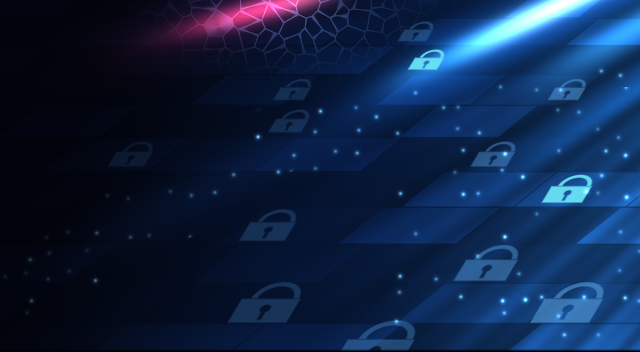
A WebGL 2 fragment shader for this background:

```glsl
#version 300 es
precision highp float;
// A dark blue floor of slanted tiles, some carrying padlocks, lit by beams from
// the upper right. Tiles and locks share one receding row formula; sparks are
// hashed cells, and the web around the pink flare is cellular noise.

#define LIGHT_SOURCE vec2(3.54, -0.9)
#define TILE_SLANT 1.25
#define TILE_CONTRAST 0.65
#define LOCK_SLANT 0.6
#define SPARK_CELL 0.058
#define SPARK_GAIN 0.85
#define WEB_SCALE 21.0
#define ROWS 10

uniform vec2 u_resolution;
out vec4 fragColor;

const vec3 NIGHT = vec3(0.006, 0.014, 0.045);
const vec3 NAVY = vec3(0.022, 0.085, 0.21);
const vec3 BLUE = vec3(0.075, 0.25, 0.47);
const vec3 STEEL = vec3(0.30, 0.57, 0.82);
const vec3 CYAN = vec3(0.42, 0.90, 0.97);
const vec3 PINK = vec3(0.90, 0.20, 0.38);

// Horizontal place of the first lock in each row
const float LOCK_X[ROWS] = float[](1.18, 1.21, 0.83, 0.82, 0.37, 1.61, 0.76, 1.38, 0.75, 1.06);

float hash(vec2 p) {
  vec3 q = fract(p.xyx * vec3(0.1031, 0.1030, 0.0973));
  q += dot(q, q.yzx + 33.33);
  return fract((q.x + q.y) * q.z);
}

vec2 hash2(vec2 p) { return vec2(hash(p), hash(p + 57.3)); }

float bell(float x) { return exp(-x * x); }

// Depth of a row below the top edge, and its inverse
float rowDepth(float row) { return 0.09 + row * (0.078 + 0.0023 * row); }
float depthRow(float d) { return (sqrt(0.006084 + 0.0092 * (d - 0.09)) - 0.078) / 0.0046; }

float tileShade(vec2 p, float px) {
  float row = depthRow(p.y) + 0.5;
  float id = floor(row);
  float width = 0.23 + 0.018 * id;
  float column = (p.x + TILE_SLANT * p.y) / width + hash(vec2(id, 3.0));
  vec2 f = fract(vec2(column, row));
  vec2 blur = 1.5 * px / vec2(width, 0.078 + 0.0046 * id);
  vec2 edge = smoothstep(vec2(0.0), blur, f) * smoothstep(vec2(0.0), blur, 1.0 - f);
  float h = hash(vec2(floor(column), id) + 20.0);
  return edge.x * edge.y * smoothstep(0.3, 0.9, h) * (0.55 + 0.45 * f.y);
}

// Coverage of a slanted padlock: body, open ring and keyhole
float padlock(vec2 p, vec2 center, float size, float px) {
  vec2 q = (p - center) / size;
  q.y = 0.25 - q.y;
  q.x -= LOCK_SLANT * q.y;
  float blur = 1.2 * px / size;
  vec2 b = abs(q) - vec2(0.96, 0.39);
  float body = max(b.x, b.y);
  vec2 r = (q - vec2(0.12, 0.40)) * vec2(1.0, 1.45);
  float ring = max(abs(length(r) - 0.68) - 0.10, -r.y);
  float hole = min(length((q - vec2(0.0, 0.07)) * vec2(1.0, 1.3)) - 0.17,
                   max(abs(q.x) - 0.07, abs(q.y + 0.12) - 0.17));
  float shape = min(max(body, -hole), ring);
  return 1.0 - smoothstep(-blur, blur, shape);
}

vec3 addLock(vec3 col, vec2 p, float x, int row, bool accent, float px) {
  float r = float(row);
  float size = 0.042 + 0.0007 * r * r;
  float mask = padlock(p, vec2(x, rowDepth(r)), size, px);
  float strength = accent ? 0.92 : 0.03 + 0.21 * x * x + 0.014 * r;
  return mix(col, accent ? CYAN : STEEL, mask * min(strength, 1.0));
}

// Thin lines where the two nearest cell points are equally far
float web(vec2 p) {
  vec2 cell = floor(p);
  float near = 9.0, next = 9.0;
  for (int i = 0; i < 9; i++) {
    vec2 c = cell + vec2(i % 3 - 1, i / 3 - 1);
    float d = length(c + hash2(c) - p);
    next = min(next, max(near, d));
    near = min(near, d);
  }
  return 1.0 - smoothstep(0.0, 0.13, next - near);
}

// Soft points, dense along the main beam and over the right half
float sparks(vec2 p, float slope) {
  vec2 cell = floor(p / SPARK_CELL);
  vec2 h = hash2(cell + 11.0);
  float d = length(fract(p / SPARK_CELL) - 0.25 - 0.5 * h);
  float trail = bell((slope - 0.485) / 0.035) * smoothstep(1.5, 0.8, p.x);
  float field = smoothstep(0.75, 1.25, p.x) * smoothstep(0.1, 0.25, p.y);
  float lit = step(hash(cell + 91.0), 0.52 * trail + 0.30 * field);
  float gain = (0.3 + 0.9 * h.x * h.y + 0.2 * h.x) * mix(0.35, 1.0, smoothstep(0.1, 1.0, p.x));
  return lit * gain * (bell(d / 0.075) + 0.35 * bell(d / 0.15));
}

void main() {
  float px = 1.0 / u_resolution.y;
  vec2 p = gl_FragCoord.xy * px;
  p.y = 1.0 - p.y;  // depth below the top edge
  vec2 ray = p - LIGHT_SOURCE;
  float slope = -ray.y / ray.x;

  // Floor
  float t = p.x + 0.3 * (p.y - 0.5);
  vec3 col = mix(NIGHT, NAVY, smoothstep(0.1, 1.1, t));
  col = mix(col, BLUE, smoothstep(0.95, 1.95, t));
  float streak = sin(slope * 68.0 + 1.0) + 0.5 * sin(slope * 151.0);
  col *= 0.9 + 0.13 * streak * smoothstep(0.6, 1.5, p.x);
  col *= 1.0 + TILE_CONTRAST * tileShade(p, px);

  // Beams
  float reach = smoothstep(0.8, 1.55, p.x);
  float core = bell((slope - 0.469) / 0.017);
  col += vec3(0.03, 0.20, 0.42) * bell((slope - 0.475) / 0.042) * reach;
  col += vec3(0.25, 0.68, 0.85) * core * smoothstep(1.0, 1.5, p.x);
  col += vec3(0.65, 0.35, 0.2) * core * smoothstep(1.25, 1.6, p.x);
  col += vec3(0.12, 0.38, 0.55) * bell((slope - 0.565) / 0.025) * smoothstep(1.4, 1.85, p.x);
  col += vec3(0.02, 0.14, 0.27) * bell((slope - 0.665) / 0.022) * smoothstep(1.3, 1.85, p.x);
  col += vec3(0.01, 0.03, 0.07) * bell((slope - 0.487) / 0.025) * smoothstep(0.0, 0.6, p.x);

  // Pink flare and its web
  vec2 f = p - vec2(0.75, 0.025);
  float across = f.y + 0.27 * f.x;
  float flare = bell(across / 0.032) * bell(f.x / 0.19);
  col += PINK * flare + vec3(0.25, 0.25, 0.25) * flare * smoothstep(0.0, 0.15, f.x);
  col += vec3(0.10, 0.02, 0.07) * bell(across / 0.09) * bell((f.x + 0.1) / 0.3);
  float veil = bell((p.x - 0.82) / 0.24) * bell((p.y - 0.04) / 0.10);
  col += vec3(0.22, 0.27, 0.40) * veil * web(p * WEB_SCALE);

  // Locks: rows 2, 4 and 8 carry a second one
  for (int row = 0; row < ROWS; row++) {
    col = addLock(col, p, LOCK_X[row], row, row == 1 || row == 5, px);
    if (row == 2 || row == 4 || row == 8)
      col = addLock(col, p, row == 4 ? 1.40 : 1.61, row, false, px);
  }

  col += SPARK_GAIN * vec3(0.45, 0.78, 0.95) * sparks(p, slope);
  col *= smoothstep(1.0, 0.99, p.y);
  fragColor = vec4(min(col, 1.0), 1.0);
}
```
